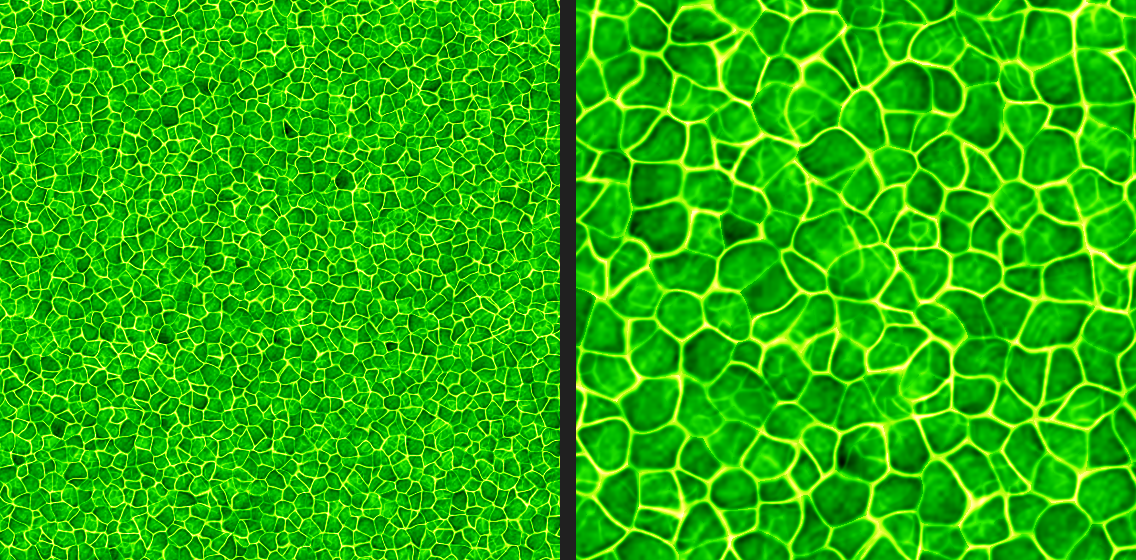
Left, the full canvas; right, a detail of the centre.
This texture is drawn by a Shadertoy shader. Its source:

```glsl
// Green cell tissue: a weighted Voronoi mosaic with rounded cells and thin
// yellow walls of uneven strength. A finer, fainter mosaic and streaked noise
// add folds inside the cells; one tone value is then coloured by a ramp.

#define CELLS 41.0        // cells across the canvas
#define WALL 0.055        // wall half width, in cells
#define ROUNDING 22.0     // lower is rounder
#define SIZE_SPREAD 0.32  // variation of cell size
#define WALL_GLOW 0.70    // brightness added by walls
#define FOLD_GLOW 0.36    // brightness added by inner folds
#define BASE_TONE 0.665   // mean tone of cell interiors
#define RIM_SHADE 0.16    // darkening beside walls
#define GRAIN 0.20        // fine speckle

float hash(vec2 p) {
    return fract(sin(dot(p, vec2(127.1, 311.7))) * 43758.5453);
}

float noise(vec2 p) {
    vec2 i = floor(p), f = fract(p);
    f = f * f * (3.0 - 2.0 * f);
    return mix(mix(hash(i), hash(i + vec2(1, 0)), f.x),
               mix(hash(i + vec2(0, 1)), hash(i + vec2(1, 1)), f.x), f.y);
}

// Cell centre as an offset in its grid square, and its size weight.
vec3 site(vec2 id) {
    vec2 jitter = vec2(hash(id), hash(id + 57.3)) - 0.5;
    return vec3(0.5 + 0.86 * jitter, SIZE_SPREAD * hash(id + 19.7));
}

// Returns rounded wall distance and wall strength; also the cell id and centre.
vec2 mosaic(vec2 p, out vec2 cellId, out vec2 toCentre) {
    vec2 base = floor(p), f = p - base;
    float nearest = 1e5;
    for (int y = -2; y <= 2; y++)
    for (int x = -2; x <= 2; x++) {
        vec2 g = vec2(x, y);
        vec3 s = site(base + g);
        vec2 r = g + s.xy - f;
        float power = dot(r, r) - s.z;
        if (power < nearest) {
            nearest = power;
            cellId = base + g;
            toCentre = r;
        }
    }
    float sum = 1e-6, strength = 0.0;
    for (int y = -2; y <= 2; y++)
    for (int x = -2; x <= 2; x++) {
        vec2 id = base + vec2(x, y);
        vec3 s = site(id);
        vec2 r = vec2(x, y) + s.xy - f;
        vec2 gap = r - toCentre;
        if (dot(gap, gap) > 1e-4) {
            // the floor on the gap keeps close pairs from merging their walls
            float d = (dot(r, r) - s.z - nearest) / (2.0 * max(length(gap), 0.3));
            float w = exp(-ROUNDING * d);
            sum += w;
            // the id sum is the same seen from either side of a wall
            strength += w * hash((id + cellId) * 0.73 + 5.1);
        }
    }
    return vec2(-log(sum) / ROUNDING, strength / sum);
}

float ridge(float d, float width) {
    d = max(d, 0.0) / width;
    return exp(-d * d);
}

// Dark green to bright green, then yellow and near white.
vec3 ramp(float t) {
    float red = 0.16 * smoothstep(0.70, 0.95, t)
              + 0.48 * smoothstep(0.90, 1.20, t)
              + 0.36 * smoothstep(1.15, 1.60, t);
    float green = min(t, 0.93) + 0.07 * smoothstep(0.93, 1.2, t);
    float blue = 0.03 * smoothstep(0.95, 1.2, t)
               + 0.80 * smoothstep(1.15, 2.0, t);
    return clamp(vec3(red, green, blue), 0.0, 1.0);
}

void mainImage(out vec4 fragColor, in vec2 fragCoord) {
    float pixel = CELLS / iResolution.y;
    vec2 p = fragCoord * pixel;

    // gently bent walls
    vec2 bend = vec2(noise(p * 1.3), noise(p * 1.3 + 41.0)) - 0.5;
    vec2 q = p + 0.4 * bend;

    vec2 id, toCentre, foldId, foldCentre;
    vec2 wall = mosaic(q, id, toCentre);
    vec2 fold = mosaic(p * 1.7 + 0.8 * bend.yx + 90.0, foldId, foldCentre);

    // interior: cell shade, tilted light, broad patches, diagonal streaks
    float shade = hash(id + 7.7);
    float angle = 6.2832 * hash(id + 3.3);
    float patches = noise(p * 0.35 + 11.0) - 0.5;
    vec2 along = vec2(p.x + p.y, p.y - p.x) + 0.8 * bend;
    float streaks = noise(along * vec2(1.2, 4.5)) - 0.5;
    float grain = noise(p * 7.0) - 0.5;
    float tone = BASE_TONE + 0.15 * (shade - 0.5) + 0.04 * patches
               + 0.20 * dot(toCentre, vec2(cos(angle), sin(angle)))
               + 0.20 * streaks + GRAIN * grain;
    // rare dark hollows, deepest off centre
    float hollow = smoothstep(0.975, 0.99, hash(id + 29.1));
    tone -= 0.34 * hollow * ridge(length(toCentre - 0.15), 0.5);

    // faint folds, more common in bright cells
    float foldMask = smoothstep(0.25, 0.8, 0.5 * shade + 0.6 * noise(p * 0.8 + 70.0));
    tone += FOLD_GLOW * foldMask * fold.y * ridge(fold.x, max(0.11, 1.1 * pixel));

    // walls with a dark rim and bright junctions
    float strength = mix(0.30, 1.05, smoothstep(0.0, 0.75, wall.y));
    strength *= 0.9 + 0.2 * noise(p * 0.9 + 23.0);
    tone -= RIM_SHADE * strength * ridge(abs(wall.x - 0.12), 0.10);
    tone += (WALL_GLOW + 0.04) * strength * ridge(wall.x, max(WALL, 0.65 * pixel));
    tone += 2.0 * strength * max(-wall.x, 0.0);

    fragColor = vec4(ramp(tone), 1.0);
}
```
